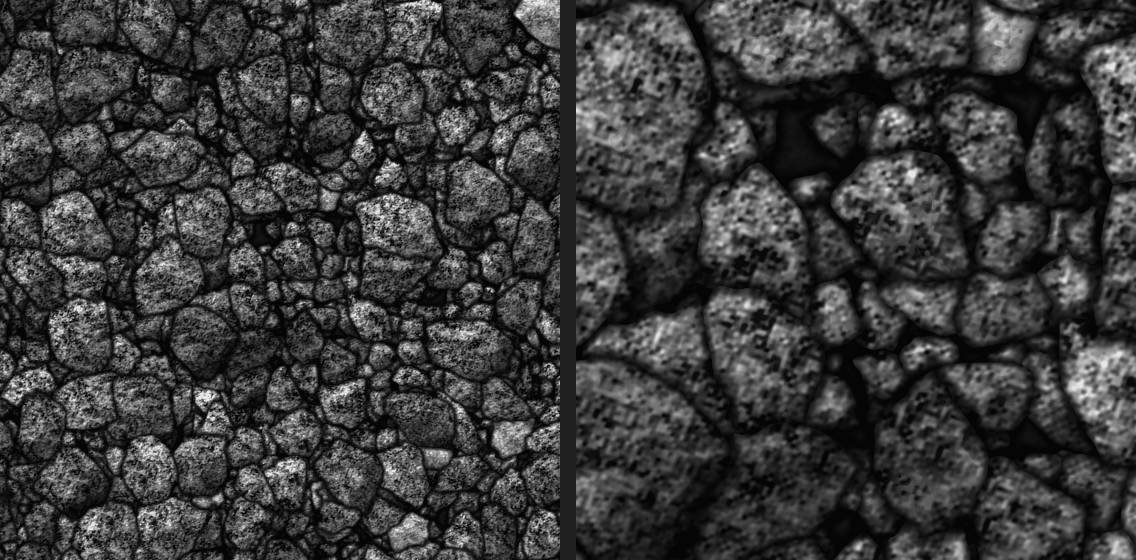
Left, the full canvas; right, a detail of the centre.
A WebGL 2 fragment shader for this texture:

```glsl
#version 300 es
precision highp float;
// Grey crushed gravel: four layers of scattered stones, small ones below.
// Each stone is a sharp-cornered polygon from random half planes, shaded with
// tilted facets, crisp mineral grain, pale veins and narrow dark crevices.

#define LAYERS 4
#define SMALL_CELLS 28.0
#define LAYER_RATIO 0.68
#define SCATTER 0.64
#define GRAIN 3.7
#define RELIEF 2.0
#define VEINS 0.35
#define FACET_TILT 0.25
#define RIM_WIDTH 0.0055
#define SHADOW_REACH 0.010
#define PALE_SHARE 0.05
#define GROUND 0.07

const float TAU = 6.28318;
const vec2 LIGHT = vec2(-0.45, 0.89);

uniform vec2 u_resolution;
out vec4 fragColor;

struct Stone {
  float dist;   // signed distance to the outline, in cells
  float inset;  // depth inside the outline and its neighbours, in cells
  vec2 id;
  vec2 offset;  // position from the centre, canvas directions
  vec2 local;   // position along the stone's own axes
};

float hash(vec2 p) {
  return fract(sin(dot(p, vec2(127.1, 311.7))) * 43758.5453);
}

vec2 direction(float angle) { return vec2(cos(angle), sin(angle)); }

float noise(vec2 p) {
  vec2 i = floor(p), f = fract(p);
  f = f * f * (3.0 - 2.0 * f);
  return mix(mix(hash(i), hash(i + vec2(1, 0)), f.x),
             mix(hash(i + vec2(0, 1)), hash(i + vec2(1, 1)), f.x), f.y);
}

// Rough noise with strong fine octaves, about 0.5 on average
float grainNoise(vec2 p) {
  float sum = 0.0, total = 0.0, weight = 1.0;
  for (int i = 0; i < 4; i++) {
    sum += weight * noise(p);
    total += weight;
    weight *= 1.05;
    p = mat2(0.8, 0.6, -0.6, 0.8) * p * 1.95 + 7.3;
  }
  return sum / total;
}

// Chipped convex polygon whose corners are rounded by a soft maximum
float outline(vec2 q, vec2 id) {
  float size = mix(0.58, 0.74, hash(id + 5.3));
  float sharpness = mix(18.0, 70.0, hash(id + 3.1));
  float sum = 0.0;
  for (float k = 0.0; k < 6.0; k++) {
    float angle = TAU * (k + 0.65 * hash(id + k * 1.7)) / 6.0;
    float reach = size * mix(0.58, 1.0, hash(id + k * 2.3 + 9.0));
    sum += exp(min(sharpness * (dot(q, direction(angle)) - reach), 80.0));
  }
  return log(sum) / sharpness + 0.07 * (noise(q * 6.0 + id * 3.0) - 0.5);
}

// Nearest stone of a jittered grid, cut back where a neighbour meets it
Stone findStone(vec2 p, float seed, float share) {
  Stone best = Stone(9.0, -9.0, vec2(0), vec2(0), vec2(0));
  float second = 9.0;
  for (int y = -1; y <= 1; y++)
  for (int x = -1; x <= 1; x++) {
    vec2 cell = floor(p) + vec2(x, y);
    vec2 id = cell + seed * 37.0;
    if (hash(id + 0.7) > share) continue;
    vec2 jitter = vec2(hash(id + 11.2), hash(id + 23.9)) - 0.5;
    vec2 offset = p - cell - 0.5 - SCATTER * jitter;
    vec2 axis = direction(TAU * hash(id + 31.4));
    vec2 local = vec2(dot(offset, axis), dot(offset, vec2(-axis.y, axis.x)));
    float stretch = mix(1.0, 0.76, hash(id + 41.6));
    float d = outline(local * vec2(stretch, 1.0 / stretch), id);
    if (d < best.dist) {
      second = best.dist;
      best = Stone(d, 0.0, id, offset, local);
    } else second = min(second, d);
  }
  best.inset = min(-best.dist, 0.5 * (second - best.dist));
  return best;
}

float stoneTone(Stone s, float cells) {
  // Body tone, with a few pale pebbles
  float tone = mix(0.23, 0.39, hash(s.id + 53.2));
  float pale = step(1.0 - PALE_SHARE, hash(s.id + 61.8));
  tone = mix(tone, 0.56, pale);

  // Flat faces broken along slightly wavy ridges
  float waviness = 0.14 * (noise(s.offset * 7.0 + s.id * 3.0) - 0.5);
  float shade = 1.0 + 0.15 * dot(s.offset, LIGHT);
  for (float k = 0.0; k < 3.0; k++) {
    vec2 slope = direction(TAU * hash(s.id + k * 4.1 + 71.0));
    float ridge = mix(-0.05, 0.32, hash(s.id + k * 5.7 + 83.0));
    float side = dot(s.offset, slope) + waviness - ridge;
    shade += FACET_TILT * dot(slope, LIGHT) * smoothstep(-0.01, 0.02, side);
  }

  // Mineral grain with bump lighting
  vec2 surface = s.offset / cells * 46.0 + s.id * 1.37;
  float grain = grainNoise(surface);
  float bump = grain - grainNoise(surface + 0.08 * LIGHT);
  float roughness = mix(1.0, 0.5, pale);
  shade *= max(0.1, 1.0 + roughness * (GRAIN * (grain - 0.5) + RELIEF * bump));

  // Pale veins drawn out along the stone
  vec2 seam = s.local / cells * vec2(22.0, 60.0) + s.id * 2.1;
  float vein = 1.0 - abs(2.0 * noise(seam + 2.0 * grain) - 1.0);
  shade += VEINS * pow(vein, 10.0) * hash(s.id + 97.0);

  // Edges sink into the crevices
  float rim = smoothstep(0.0, RIM_WIDTH, s.inset / cells);
  float dome = smoothstep(-0.05, 0.2, s.inset);
  return tone * shade * mix(0.3, 1.0, rim) * mix(0.85, 1.03, dome);
}

void main() {
  vec2 uv = gl_FragCoord.xy / u_resolution.y;
  float pixel = 0.7 / u_resolution.y;
  float tone = GROUND * (0.4 + 1.2 * grainNoise(uv * 60.0));
  float cells = SMALL_CELLS;
  for (int i = 0; i < LAYERS; i++) {
    float level = float(i);
    Stone s = findStone(uv * cells + level * 5.37, level + 1.0, 1.0 - 0.16 * level);
    // Contact shadow on the stones below, then the stone itself
    tone *= mix(0.2, 1.0, smoothstep(0.0, SHADOW_REACH, s.dist / cells));
    float cover = smoothstep(-pixel, pixel, s.inset / cells);
    if (cover > 0.0) tone = mix(tone, stoneTone(s, cells), cover);
    cells *= LAYER_RATIO;
  }
  fragColor = vec4(vec3(clamp(tone, 0.02, 0.9)), 1.0);
}
```
